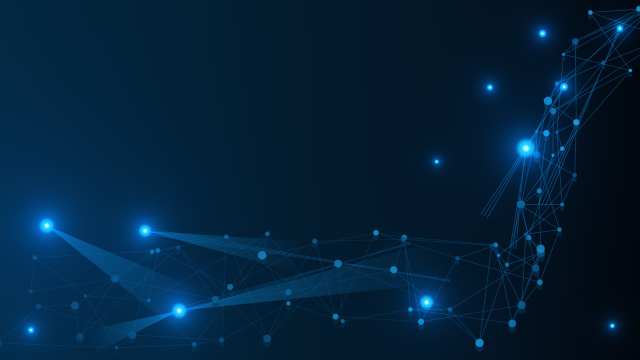
Reproduce this background procedurally as a Shadertoy shader.

```glsl
// Deep blue backdrop with a web of linked nodes that runs along the bottom
// and climbs the right side. Nodes come from a hashed path; thin line bundles,
// fan-shaped light beams and glowing points are layered over the gradient.

const float NODES = 72.0;
const float BEND = 0.58;   // share of the nodes lying in the low band
const vec3 LINE_BLUE = vec3(0.05, 0.48, 0.78);
const vec3 NODE_DIM = vec3(0.02, 0.27, 0.46);
const vec3 NODE_LIT = vec3(0.10, 0.68, 0.96);
const vec3 HALO_BLUE = vec3(0.0, 0.42, 0.85);
const vec3 CORE_CYAN = vec3(0.10, 0.80, 1.0);

vec2 hash2(float n) {
    return fract(sin(vec2(n * 12.9898, n * 78.233) + 4.1) * 43758.5);
}

// Coverage of a shape edge, softened over one sample
float fill(float dist, float soft) {
    return clamp(0.5 - dist / soft, 0.0, 1.0);
}

float thinLine(vec2 p, vec2 a, vec2 b, float soft) {
    vec2 ab = b - a;
    float h = clamp(dot(p - a, ab) / dot(ab, ab), 0.0, 1.0);
    return fill(length(p - a - ab * h) - 0.0007, soft);
}

// Low band first, then an arm that curves up to the top right
vec2 nodePosition(float i) {
    float t = i / NODES;
    vec2 jitter = hash2(i) - 0.5;
    if (t < BEND) {
        return vec2(mix(0.04, 1.50, t / BEND), 0.21) + jitter * vec2(0.10, 0.36);
    }
    float s = (t - BEND) / (1.0 - BEND);
    vec2 low = mix(vec2(1.38, 0.20), vec2(1.45, 0.58), s);
    vec2 high = mix(vec2(1.45, 0.58), vec2(1.73, 0.99), s);
    return mix(low, high, s) + vec2(0.05, 0.0) + jitter * vec2(0.28, 0.08);
}

vec3 backdrop(vec2 p, float u) {
    vec3 col = mix(vec3(0.012, 0.155, 0.25), vec3(0.011, 0.056, 0.108), u);
    vec2 d = (p - vec2(0.0, 0.32)) * vec2(1.3, 1.6);
    col += vec3(0.0, 0.035, 0.09) * exp(-2.5 * dot(d, d));
    return col * (1.0 - 0.55 * smoothstep(0.75, 1.05, u));
}

// Light fan opening from its apex towards a far point
float beam(vec2 p, vec2 apex, vec2 far, float slope, float soft) {
    float reach = length(far - apex);
    vec2 axis = (far - apex) / reach, d = p - apex;
    float along = dot(d, axis), across = abs(dot(d, vec2(-axis.y, axis.x)));
    float fade = clamp(1.0 - along / reach, 0.0, 1.0);
    return step(0.0, along) * fill(across - slope * along, soft) * fade;
}

// Nearly parallel strands between two places
float bundle(vec2 p, vec2 a, vec2 b, float spread, float soft) {
    vec2 side = normalize(vec2(a.y - b.y, b.x - a.x)) * spread;
    float sum = 0.0;
    for (float k = -1.0; k < 1.5; k += 1.0) {
        sum = max(sum, thinLine(p, a + side * k, b - side * k * 0.3, soft));
    }
    return sum;
}

vec3 addGlow(vec3 col, vec2 p, vec2 center, float radius) {
    float d = length(p - center) / radius;
    col += HALO_BLUE * (0.95 * exp(-0.9 * d) + 0.20 * exp(-0.33 * d));
    col = mix(col, CORE_CYAN, smoothstep(1.05, 0.4, d));
    return mix(col, vec3(0.75, 1.0, 1.0), smoothstep(0.42, 0.1, d));
}

void mainImage(out vec4 fragColor, in vec2 fragCoord) {
    vec2 p = fragCoord / iResolution.y;
    float soft = 1.2 / iResolution.y;
    vec3 col = backdrop(p, fragCoord.x / iResolution.x);
    // Main lights, which also anchor beams and strands
    vec2 west = vec2(0.130, 0.373), mid = vec2(0.403, 0.359);
    vec2 south = vec2(0.498, 0.137), knot = vec2(1.185, 0.160);
    vec2 hub = vec2(1.461, 0.588), upper = vec2(1.567, 0.759), crown = vec2(1.722, 0.921);
    // Beams
    float light = beam(p, west, vec2(0.52, 0.14), 0.14, soft);
    light += beam(p, mid, vec2(0.84, 0.285), 0.10, soft);
    light += beam(p, south, vec2(1.24, 0.275), 0.08, soft);
    light += 1.2 * beam(p, south, vec2(0.25, 0.05), 0.13, soft);
    col += vec3(0.02, 0.25, 0.38) * light * 0.75;
    // Strands
    float strands = bundle(p, vec2(1.345, 0.40), upper, 0.010, soft);
    strands = max(strands, bundle(p, vec2(1.505, 0.43), crown, 0.010, soft));
    strands = max(strands, bundle(p, vec2(1.425, 0.31), hub, 0.008, soft));
    strands = max(strands, 0.6 * bundle(p, south, vec2(1.14, 0.325), 0.008, soft));
    strands = max(strands, 0.6 * bundle(p, mid, vec2(1.25, 0.22), 0.008, soft));
    col = mix(col, LINE_BLUE, strands * 0.6);
    // Links, then nodes with a dim echo below each
    for (float i = 0.0; i < NODES; i += 1.0) {
        vec2 a = nodePosition(i);
        float web = thinLine(p, a, nodePosition(min(i + 2.0, NODES)), soft);
        web = max(web, thinLine(p, a, nodePosition(min(i + 7.0, NODES)), soft));
        col = mix(col, LINE_BLUE, web * mix(0.2, 0.5, smoothstep(0.9, 1.5, a.x)));
    }
    for (float i = 0.0; i < NODES; i += 1.0) {
        vec2 a = nodePosition(i), h = hash2(i + 91.0);
        float radius = mix(0.004, 0.012, h.x);
        vec3 tint = mix(NODE_DIM, NODE_LIT, h.y * smoothstep(-0.4, 1.5, a.x));
        col = mix(col, NODE_DIM * 0.7, 0.6 * fill(length(p - a + vec2(0.0, 0.013)) - radius, soft));
        col = mix(col, tint, 0.85 * fill(length(p - a) - radius, soft));
    }
    // Glowing points, large to small
    col = addGlow(col, p, hub, 0.031);
    col = addGlow(col, p, west, 0.024);
    col = addGlow(col, p, south, 0.024);
    col = addGlow(col, p, knot, 0.022);
    col = addGlow(col, p, mid, 0.020);
    col = addGlow(col, p, upper, 0.013);
    col = addGlow(col, p, vec2(1.507, 0.907), 0.012);
    col = addGlow(col, p, vec2(1.361, 0.757), 0.010);
    col = addGlow(col, p, vec2(0.086, 0.083), 0.010);
    col = addGlow(col, p, crown, 0.011);
    col = addGlow(col, p, vec2(1.701, 0.095), 0.008);
    col = addGlow(col, p, vec2(1.213, 0.551), 0.007);
    fragColor = vec4(min(col, 1.0), 1.0);
}
```
